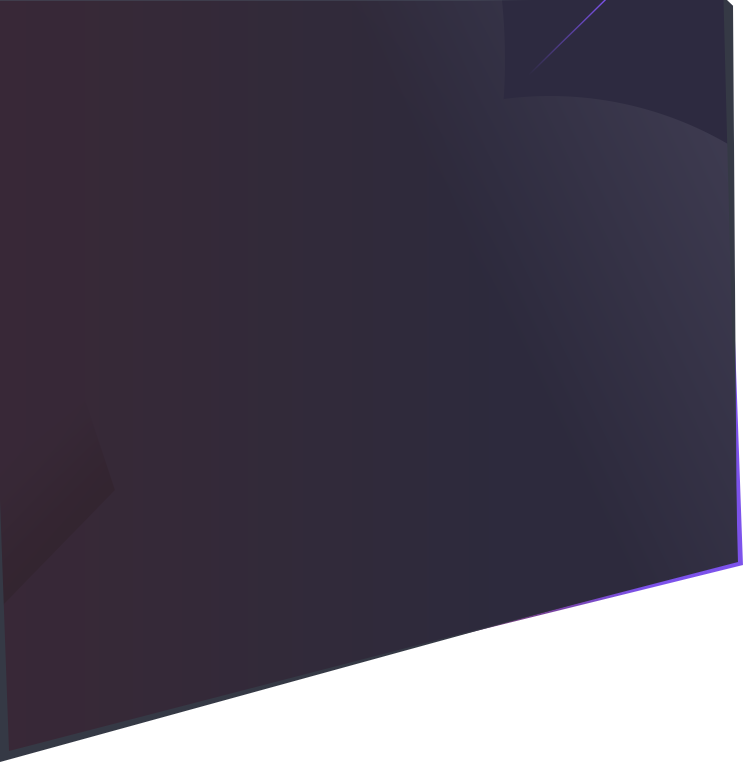
Give the GLSL for this background, as a Shadertoy shader.

```glsl
// A dark tilted panel on white, with slate and violet sheets peeking out behind it.
// Each sheet is an intersection of half-planes; the panel is shaded by gradients,
// a large lit disc in the upper right and a faint shadow in the lower left.

const vec3 PAPER       = vec3(1.0);
const vec3 PLUM        = vec3(0.218, 0.158, 0.214);
const vec3 MIDTONE     = vec3(0.190, 0.165, 0.228);
const vec3 INDIGO      = vec3(0.176, 0.165, 0.238);
const vec3 SHEEN       = vec3(0.240, 0.229, 0.312);
const vec3 CORNER      = vec3(0.176, 0.165, 0.250);
const vec3 SHADOW      = vec3(0.196, 0.139, 0.180);
const vec3 SLATE       = vec3(0.208, 0.224, 0.270);
const vec3 MAGENTA     = vec3(0.460, 0.240, 0.500);
const vec3 VIOLET      = vec3(0.485, 0.320, 0.920);

// Positions in units of the canvas height
const vec2  DISC_CENTER  = vec2(0.716, 0.414);
const float DISC_RADIUS  = 0.461;
const vec2  SIDE_CENTER  = vec2(-0.124, 0.922);
const float SIDE_RADIUS  = 0.7815;
const vec2  SHEEN_START  = vec2(0.456, 1.0);
const vec2  SHEEN_DIR    = vec2(0.901, 0.433);
const float SHEEN_LENGTH = 0.36;
const vec2  STREAK_TOP   = vec2(0.788, 1.0);
const vec2  STREAK_END   = vec2(0.688, 0.902);
const float STREAK_WIDTH = 0.0009;

// Signed distance to the line a-b, positive on its left
float side(vec2 p, vec2 a, vec2 b) {
    vec2 d = normalize(b - a);
    return d.x * (p.y - a.y) - d.y * (p.x - a.x);
}

// Antialiased coverage of a positive-inside distance
float cover(float d) {
    return clamp(d * iResolution.y + 0.5, 0.0, 1.0);
}

float panelMask(vec2 p) {
    float bottom = side(p, vec2(0.0117, 0.0221), vec2(0.9609, 0.2682));
    float right  = side(p, vec2(0.9609, 0.2682), vec2(0.9421, 1.0));
    float left   = side(p, vec2(0.0, 0.349), vec2(0.0117, 0.0221));
    return cover(min(left, min(bottom, right)));
}

float slateMask(vec2 p) {
    float bottom = side(p, vec2(0.0, 0.0078), vec2(0.625, 0.1797));
    float right  = side(p, vec2(0.9596, 0.2682), vec2(0.9544, 1.0));
    float corner = side(p, vec2(0.9551, 0.992), vec2(0.9466, 1.0));
    return cover(min(corner, min(bottom, right)));
}

float violetMask(vec2 p) {
    float bottom = side(p, vec2(0.625, 0.1797), vec2(0.9674, 0.2643));
    float right  = side(p, vec2(0.9674, 0.2643), vec2(0.957, 0.5573));
    return cover(min(bottom, right));
}

vec3 panelColor(vec2 p) {
    // Plum to indigo, left to right
    vec3 color = mix(PLUM, MIDTONE, smoothstep(0.0, 0.52, p.x));
    color = mix(color, INDIGO, smoothstep(0.42, 0.68, p.x));

    // Diagonal sheen toward the upper right
    float sheen = clamp(dot(p - SHEEN_START, SHEEN_DIR) / SHEEN_LENGTH, 0.0, 1.0);
    color = mix(color, SHEEN, sheen);

    // Dark corner outside both discs
    float outside = min(length(p - DISC_CENTER) - DISC_RADIUS,
                        length(p - SIDE_CENTER) - SIDE_RADIUS);
    color = mix(color, CORNER, cover(outside) * step(0.7, p.y));

    // Violet streak, fading toward its lower end
    vec2 along = STREAK_TOP - STREAK_END;
    float t = clamp(dot(p - STREAK_END, along) / dot(along, along), 0.0, 1.0);
    float streak = cover(STREAK_WIDTH - length(p - STREAK_END - along * t));
    color = mix(color, VIOLET, streak * t);

    // Soft shadow with a crisp lower edge
    float edge = side(p, vec2(0.0, 0.2083), vec2(0.1497, 0.362));
    float end  = side(p, vec2(0.1497, 0.362), vec2(0.1237, 0.440));
    float fade = 1.0 - smoothstep(0.0, 0.13, edge);
    color = mix(color, SHADOW, cover(min(edge, end)) * fade * 0.75);

    // Thin highlight along the top
    float topLine = cover(p.y - 0.9987) * (1.0 - smoothstep(0.6, 0.7, p.x));
    return mix(color, SLATE * 1.3, topLine * 0.6);
}

void mainImage(out vec4 fragColor, in vec2 fragCoord) {
    vec2 p = fragCoord / iResolution.y;

    // Sheets from back to front
    vec3 rim = mix(MAGENTA, VIOLET, smoothstep(0.64, 0.86, p.x));
    vec3 color = mix(PAPER, rim, violetMask(p));
    color = mix(color, SLATE, slateMask(p));
    color = mix(color, panelColor(p), panelMask(p));

    fragColor = vec4(color, 1.0);
}
```
